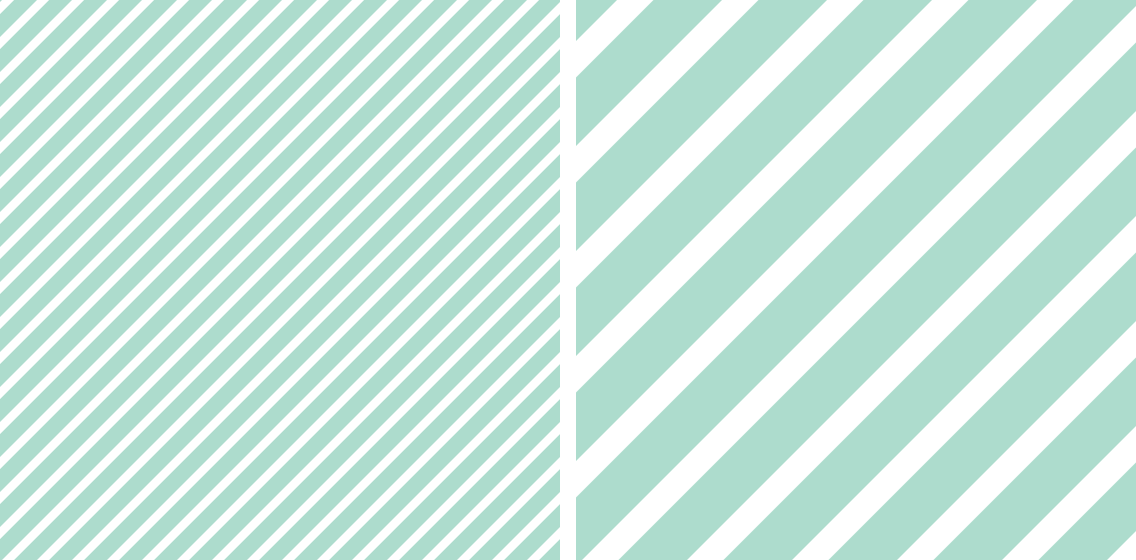
Left, the full canvas; right, a detail of the centre.
Give the GLSL for this pattern, as a WebGL 2 fragment shader.

```glsl
#version 300 es
precision highp float;

uniform vec2 u_resolution;
out vec4 fragColor;

const vec3 MINT = vec3(0.678, 0.863, 0.804);
const vec3 WHITE = vec3(1.0);

const float REPEATS = 16.0;        // stripes across and down
const float STRIPE_WIDTH = 0.347;  // share of one repeat
const float STRIPE_CENTER = 0.231; // position within one repeat

// Signed distance to the nearest stripe edge, in repeats; negative inside
float stripeDistance(float phase, float center, float width) {
    return abs(fract(phase - center + 0.5) - 0.5) - 0.5 * width;
}

// Coverage of a shape over a footprint of the given size
float coverage(float signedDistance, float footprint) {
    return clamp(0.5 - signedDistance / footprint, 0.0, 1.0);
}

void main() {
    vec2 uv = gl_FragCoord.xy / u_resolution;

    // Rising diagonals; whole repeats on both axes keep the edges seamless
    float phase = REPEATS * (uv.x - uv.y);
    float footprint = length(REPEATS / u_resolution);

    float edge = stripeDistance(phase, STRIPE_CENTER, STRIPE_WIDTH);
    float stripe = coverage(edge, footprint);
    fragColor = vec4(mix(MINT, WHITE, stripe), 1.0);
}
```
